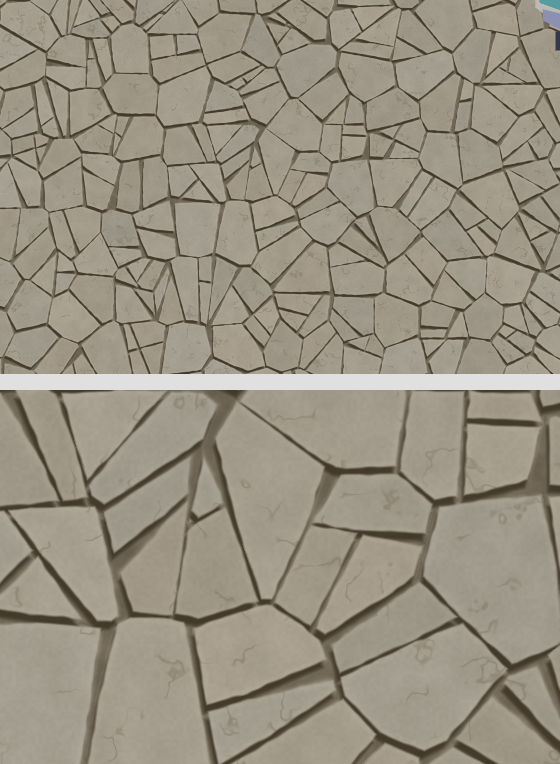
Top, the full canvas; bottom, a detail of the centre.
This texture is drawn by a Shadertoy shader. Its source:

```glsl
const float ROWS = 9.0;
const vec3 TILE_DARK = vec3(0.590, 0.562, 0.500);
const vec3 TILE_LIGHT = vec3(0.678, 0.648, 0.590);
const vec3 STAIN = vec3(0.47, 0.42, 0.34);
const vec3 GROUT = vec3(0.50, 0.465, 0.40);
const vec3 SHADOW = vec3(0.235, 0.195, 0.14);

vec2 hash2(vec2 p) {
    vec3 q = fract(p.xyx * vec3(0.1031, 0.1030, 0.0973));
    q += dot(q, q.yzx + 33.33);
    return fract((q.xx + q.yz) * q.zy);
}

float noise(vec2 p) {
    vec2 i = floor(p), f = fract(p);
    f = f * f * (3.0 - 2.0 * f);
    float low = mix(hash2(i).x, hash2(i + vec2(1, 0)).x, f.x);
    float high = mix(hash2(i + vec2(0, 1)).x, hash2(i + vec2(1, 1)).x, f.x);
    return mix(low, high, f.y);
}

float fbm(vec2 p) {
    float sum = 0.0, weight = 0.5;
    for (int i = 0; i < 4; i++) {
        sum += weight * noise(p);
        p = mat2(1.6, 1.2, -1.2, 1.6) * p + 7.3;
        weight *= 0.5;
    }
    return sum / 0.9375;
}

vec2 seedOf(vec2 cell) {
    return cell + 0.04 + 0.92 * hash2(cell + 41.0);
}

// Inward distance to a straight side, trimmed by a slightly turned one
float sideDistance(vec2 fromMiddle, vec2 inward, vec2 key) {
    vec2 h = hash2(key);
    vec2 turned = inward + (h.x - 0.5) * 0.28 * vec2(-inward.y, inward.x);
    float d = min(dot(fromMiddle, inward), dot(fromMiddle, turned));
    return d - mix(0.010, 0.042, h.y * h.y);
}

// Broken piece at p: x = distance inside its outline, yz = identity
vec3 shard(vec2 p) {
    vec2 base = floor(p), cell = base, seed = p;
    float nearest = 1e3;
    for (int y = -1; y <= 1; y++)
    for (int x = -1; x <= 1; x++) {
        vec2 c = base + vec2(x, y), s = seedOf(c);
        float d = dot(s - p, s - p);
        if (d < nearest) { nearest = d; cell = c; seed = s; }
    }

    // Outer sides shared with neighbouring cells
    float dist = 1e3;
    for (int y = -2; y <= 2; y++)
    for (int x = -2; x <= 2; x++) {
        if (x == 0 && y == 0) continue;
        vec2 offset = vec2(x, y), other = seedOf(cell + offset);
        vec2 middle = 0.5 * (seed + other);
        dist = min(dist, sideDistance(p - middle, normalize(seed - other), cell * 5.3 + offset * 1.7 + 60.0));
    }

    // Random cracks split a cell into smaller pieces
    vec2 id = cell + 90.0;
    float angle = 6.2832 * hash2(id).x;
    for (int i = 0; i < 2; i++) {
        vec2 h = hash2(id * 3.1 + 17.0);
        if (h.x < (i == 0 ? 0.55 : 0.27)) {
            vec2 inward = vec2(cos(angle), sin(angle));
            vec2 fromCrack = p - seed - inward * (h.y - 0.5) * 0.3;
            float side = dot(fromCrack, inward) < 0.0 ? -1.0 : 1.0;
            id += side * vec2(0.37, 0.61);
            dist = min(dist, sideDistance(fromCrack, inward * side, id * 4.7));
        }
        angle += 1.2 + 0.8 * h.y;
    }
    return vec3(dist, id);
}

vec3 tileColor(vec2 p, vec2 id) {
    vec2 tone = hash2(id * 2.3 + 5.0);
    float mottle = fbm(p * 4.0 + tone * 9.0);
    vec3 color = mix(TILE_DARK, TILE_LIGHT, clamp(0.13 + 0.42 * tone.x + 0.6 * (mottle - 0.25), 0.0, 1.0));
    color += (tone.y - 0.5) * vec3(0.014, 0.0, -0.014);
    // Thin earthy veins in scattered patches
    float vein = 1.0 - smoothstep(0.0, 0.035, abs(fbm(p * 3.2 + id * 3.0) - 0.5));
    float patches = smoothstep(0.52, 0.75, noise(p * 5.0 + id));
    color = mix(color, STAIN, 0.4 * vein * patches);
    return color + 0.022 * (noise(p * 38.0) - 0.5);
}

vec3 groutColor(vec2 p, float depth) {
    vec3 color = GROUT * (0.84 + 0.32 * fbm(p * 9.0));
    float overhang = shard(p + vec2(0.022, 0.068)).x;
    float shade = smoothstep(-0.035, 0.03, overhang);
    shade = max(shade, 0.3 * smoothstep(0.0, 0.04, depth));
    return mix(color, SHADOW, 0.88 * shade);
}

// Glazed pieces in the upper right corner; q runs left and down from it
vec3 addGlaze(vec3 color, vec2 q, float blur) {
    float teal = 0.056 - q.x - q.y * 0.3 - max(0.0, q.y - 0.008) * 2.5;
    float lilac = min(min(0.046 - q.x, q.y - 0.036 + q.x * 0.25), 0.078 - q.y - q.x * 0.5);
    float navy = min(min(0.012 - q.x, q.y - 0.084), 0.135 - q.y);
    float rim = 0.066 - q.x - max(0.0, q.y - 0.02) * 1.3;
    color = mix(color, vec3(0.73, 0.73, 0.70), smoothstep(-blur, blur, rim));
    color = mix(color, vec3(0.34, 0.61, 0.62), smoothstep(-blur, blur, teal));
    color = mix(color, vec3(0.55, 0.57, 0.70), smoothstep(-blur, blur, lilac));
    return mix(color, vec3(0.20, 0.22, 0.30), smoothstep(-blur, blur, navy));
}

void mainImage(out vec4 fragColor, in vec2 fragCoord) {
    vec2 uv = fragCoord / iResolution.y;
    vec2 p = uv * ROWS + 20.0;
    float blur = max(0.7 * ROWS / iResolution.y, 0.014);

    vec3 piece = shard(p);
    float dist = piece.x + 0.016 * (noise(p * 11.0) - 0.5);
    vec3 tile = tileColor(p, piece.yz);
    tile += 0.018 * (1.0 - smoothstep(0.02, 0.06, dist));
    vec3 color = mix(groutColor(p, -dist), tile, smoothstep(-blur, blur, dist));

    vec2 corner = vec2(iResolution.x / iResolution.y, 1.0) - uv;
    color = addGlaze(color, corner, blur / ROWS);
    fragColor = vec4(color, 1.0);
}
```
